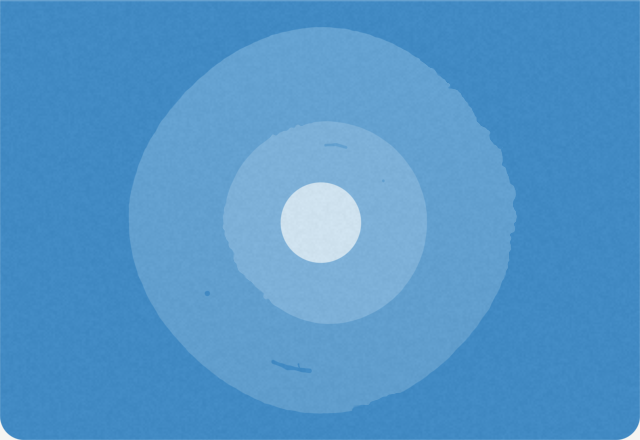
Reproduce this background procedurally as a Shadertoy shader.

```glsl
const vec3 BLUE = vec3(0.255, 0.54, 0.765);
const vec3 RING = vec3(0.385, 0.625, 0.81);
const vec3 INNER = vec3(0.49, 0.69, 0.845);
const vec3 DISC = vec3(0.81, 0.885, 0.935);
const vec3 PAPER = vec3(0.96, 0.96, 0.95);

const vec2 RING_CENTER = vec2(0.004, -0.001);
const vec2 INNER_CENTER = vec2(0.0123, -0.0066);
const vec2 DISC_CENTER = vec2(0.002, -0.006);
const float RING_RADIUS = 0.432;
const float INNER_RADIUS = 0.231;
const float DISC_RADIUS = 0.0915;
const float CORNER_RADIUS = 0.055;
const float TEAR_SIZE = 0.026;
const float GRAIN = 0.035;

float hash(vec2 p) {
    return fract(sin(dot(p, vec2(127.1, 311.7))) * 43758.55);
}

float noise(vec2 p) {
    vec2 i = floor(p), f = fract(p);
    f = f * f * (3.0 - 2.0 * f);
    return mix(mix(hash(i), hash(i + vec2(1.0, 0.0)), f.x),
               mix(hash(i + vec2(0.0, 1.0)), hash(i + vec2(1.0, 1.0)), f.x), f.y);
}

float segment(vec2 p, vec2 a, vec2 b) {
    vec2 ab = b - a;
    return length(p - a - ab * clamp(dot(p - a, ab) / dot(ab, ab), 0.0, 1.0));
}

// Coverage of a shape from its signed distance
float fill(float d) {
    float aa = 0.8 / iResolution.y;
    return 1.0 - smoothstep(-aa, aa, d);
}

// 1 around the given direction, fading to 0 at the half width (radians)
float sector(vec2 p, float angle, float halfWidth) {
    float c = dot(normalize(p + 1e-5), vec2(cos(angle), sin(angle)));
    return smoothstep(cos(halfWidth), cos(halfWidth * 0.7), c);
}

float ringDistance(vec2 p, float tear) {
    vec2 q = p - RING_CENTER;
    float radius = RING_RADIUS + 0.007 * cos(4.0 * atan(q.y, q.x));
    float rough = max(sector(q, 0.35, 0.75), 0.12);
    float d = length(q) - radius + tear * rough;

    // Bite in the lower edge and a fleck on the right
    float bite = segment(p, vec2(0.087, -0.436), vec2(0.186, -0.402)) - 0.012;
    d = max(d, -(bite + 0.6 * tear));
    d = min(d, segment(p, vec2(0.382, 0.158), vec2(0.394, 0.154)) - 0.004);

    // Scratch and speck
    float scratch = min(segment(p, vec2(-0.106, -0.323), vec2(-0.074, -0.335)),
                        segment(p, vec2(-0.074, -0.335), vec2(-0.023, -0.343)));
    scratch = min(scratch, segment(p, vec2(-0.049, -0.328), vec2(-0.047, -0.337)) + 0.002);
    float speck = length(p - vec2(-0.256, -0.167)) - 0.006;
    return max(d, -min(scratch - 0.0045 + 0.15 * tear, speck));
}

float innerDistance(vec2 p, float tear) {
    vec2 q = p - INNER_CENTER;
    float flatSide = max(dot(normalize(q + 1e-5), vec2(-0.707, -0.707)), 0.0);
    float radius = INNER_RADIUS - 0.014 * pow(flatSide, 6.0);
    float rough = max(sector(q, 3.55, 0.7), sector(q, 1.92, 0.25));
    float d = length(q) - radius + 0.6 * tear * max(rough, 0.1);

    // Scratch and speck
    float scratch = min(segment(p, vec2(0.013, 0.170), vec2(0.036, 0.172)),
                        segment(p, vec2(0.036, 0.172), vec2(0.059, 0.165)));
    float speck = length(p - vec2(0.144, 0.089)) - 0.003;
    return max(d, -min(scratch - 0.003 + 0.1 * tear, speck));
}

void mainImage(out vec4 fragColor, in vec2 fragCoord) {
    vec2 p = (fragCoord - 0.5 * iResolution.xy) / iResolution.y;
    float halfWidth = 0.5 * iResolution.x / iResolution.y;
    float tear = TEAR_SIZE * (0.65 * noise(p * 55.0) + 0.35 * noise(p * 120.0) - 0.5);

    // Layered paint
    vec3 color = BLUE;
    color = mix(color, RING + 0.025 * p.y, fill(ringDistance(p, tear)));
    color = mix(color, INNER, fill(innerDistance(p, tear)));
    color = mix(color, DISC, fill(length(p - DISC_CENTER) - DISC_RADIUS));

    // Soft paper grain
    float grain = 0.6 * noise(p * 230.0) + 0.4 * noise(p * 110.0 + 40.0) - 0.5;
    color += GRAIN * grain;

    // Pale top edge and rounded lower corners
    color = mix(color, INNER, 0.6 * smoothstep(0.495, 0.499, p.y));
    vec2 edge = vec2(halfWidth - abs(p.x), p.y + 0.5);
    float corner = length(max(CORNER_RADIUS - edge, 0.0)) - CORNER_RADIUS;
    color = mix(PAPER, color, fill(corner));

    fragColor = vec4(color, 1.0);
}
```
